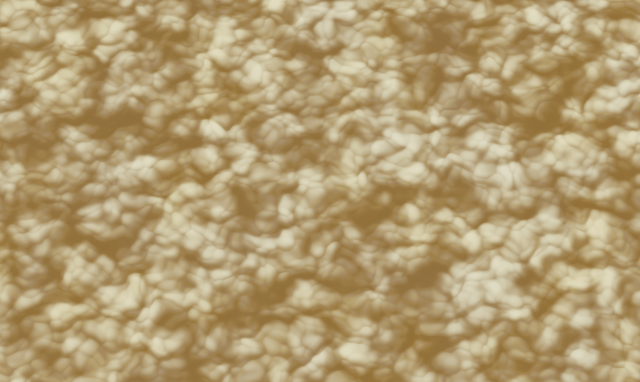
Give the GLSL for this texture, as a WebGL 2 fragment shader.

```glsl
#version 300 es
precision highp float;

uniform vec2 u_resolution;
out vec4 fragColor;

vec3 hash3(vec2 cell) {
    vec3 q = fract(cell.xyx * vec3(0.1031, 0.1030, 0.0973));
    q += dot(q, q.yxz + 33.33);
    return fract((q.xxy + q.yzz) * q.zyx);
}

float noise(vec2 p) {
    vec2 cell = floor(p);
    vec2 f = fract(p);
    f = f * f * (3.0 - 2.0 * f);
    float low = mix(hash3(cell).x, hash3(cell + vec2(1, 0)).x, f.x);
    float high = mix(hash3(cell + vec2(0, 1)).x, hash3(cell + vec2(1, 1)).x, f.x);
    return mix(low, high, f.y);
}

// Softly merged domes: x is the height, y the slope facing the light
vec2 crumbs(vec2 p, vec2 light, float hardness) {
    vec2 cell = floor(p);
    float total = 0.0001;
    float facing = 0.0;
    for (int y = -1; y <= 1; y++) {
        for (int x = -1; x <= 1; x++) {
            vec2 id = cell + vec2(x, y);
            vec3 rnd = hash3(id);
            vec2 offset = p - id - 0.1 - 0.8 * rnd.xy;
            float weight = exp(hardness * (0.2 * rnd.z - dot(offset, offset)));
            total += weight;
            facing += weight * dot(offset, light);
        }
    }
    return vec2(log(total) / hardness, facing / total);
}

// Lit relief of clumps made of ever smaller crumbs
float relief(vec2 p, vec2 light) {
    const vec4 strength = vec4(0.7, 0.75, 0.75, 0.35);
    float frequency = 6.5;
    float angle = 0.4;
    float sum = 0.0;
    for (int i = 0; i < 4; i++) {
        mat2 turn = mat2(cos(angle), sin(angle), -sin(angle), cos(angle));
        vec2 crumb = crumbs(turn * p * frequency + 17.3 * float(i), turn * light, 7.5);
        sum += strength[i] * (0.8 * crumb.y + 1.4 * (crumb.x + 0.02));
        frequency *= 1.78;
        angle += 1.1;
    }
    return sum;
}

vec3 blend(vec3 base, vec3 next, float from, float to, float t) {
    return mix(base, next, clamp((t - from) / (to - from), 0.0, 1.0));
}

// Colour ramp from golden hollows to creamy tops
vec3 flourColor(float t) {
    vec3 color = vec3(0.57, 0.44, 0.23);
    color = blend(color, vec3(0.62, 0.50, 0.29), 0.0, 0.04, t);
    color = blend(color, vec3(0.65, 0.55, 0.39), 0.04, 0.165, t);
    color = blend(color, vec3(0.70, 0.61, 0.42), 0.165, 0.335, t);
    color = blend(color, vec3(0.73, 0.66, 0.51), 0.335, 0.545, t);
    color = blend(color, vec3(0.78, 0.73, 0.59), 0.545, 0.775, t);
    color = blend(color, vec3(0.84, 0.81, 0.69), 0.775, 0.94, t);
    return blend(color, vec3(0.89, 0.87, 0.77), 0.94, 1.0, t);
}

void main() {
    vec2 uv = gl_FragCoord.xy / u_resolution.y;

    // Mild foreshortening and ragged outlines
    vec2 p = uv * vec2(1.0, 1.08) * (0.95 + 0.12 * uv.y);
    vec2 ragged = vec2(noise(p * 15.0), noise(p * 15.0 + 41.7)) - 0.5;
    vec2 finer = vec2(noise(p * 34.0 + 9.1), noise(p * 34.0 + 73.2)) - 0.5;
    p += 0.026 * ragged + 0.010 * finer;

    // Light from above, with broad mounds
    float tone = relief(p, normalize(vec2(-0.3, 0.95)));
    tone += 0.35 * (noise(uv * 3.2 + 5.0) - 0.5);
    float share = 1.0 / (1.0 + exp(-1.7 * tone / 0.29));

    // Patches of warmer and paler meal
    float warmth = noise(uv * 11.0 + 27.0) - 0.5;
    vec3 color = flourColor(share) + warmth * vec3(0.01, 0.0, -0.04);
    fragColor = vec4(color, 1.0);
}
```
